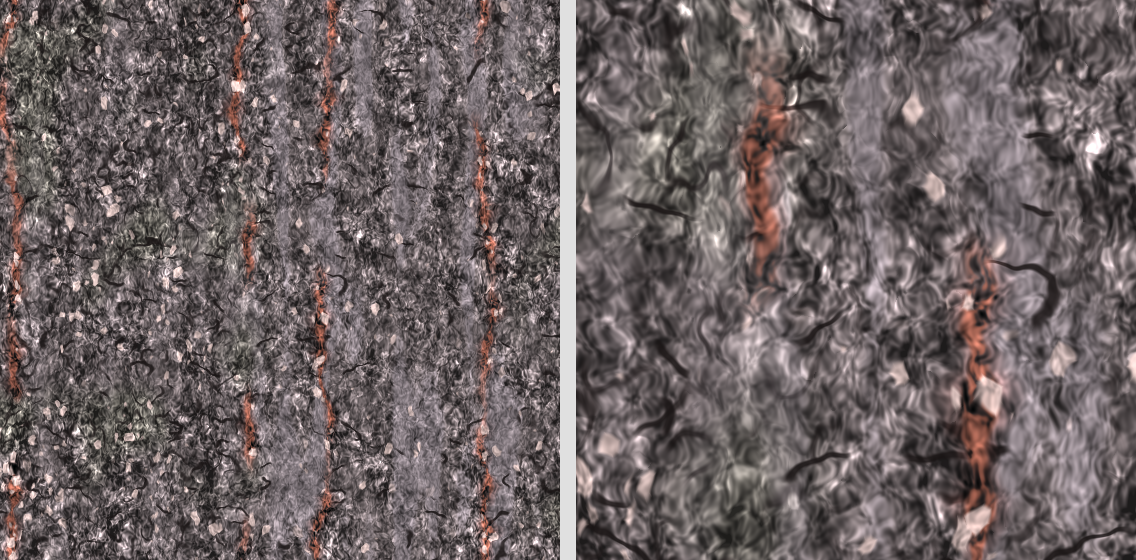
Left: the whole. Right: its middle third, enlarged.
Write a Shadertoy shader that draws this texture.

```glsl
// Weathered tree bark: layered grit, angular chips and crevices over upright
// ridges, smooth lilac streaks on one side, rusty fissures and pale flakes.
// All layers come from gradient noise, plus a jittered grid for the chips.

const vec3 BARK_TINT   = vec3(1.05, 0.96, 0.975);
const vec3 MOSS_TINT   = vec3(1.00, 1.00, 0.89);
const vec3 LILAC       = vec3(0.50, 0.465, 0.49);
const vec3 RUST        = vec3(0.56, 0.33, 0.27);
const vec3 RUST_SHADOW = vec3(0.34, 0.23, 0.22);
const vec3 FLAKE_PINK  = vec3(0.94, 0.83, 0.81);
const vec3 CRACK_COLOR = vec3(0.10, 0.08, 0.08);
const vec4 FISSURE_X   = vec4(0.025, 0.445, 0.58, 0.865);
const vec2 FLAKE_GRID  = vec2(80.0, 58.0);
const vec2 CHIP_GRID   = vec2(120.0, 95.0);
const vec2 GRAIN_SCALE = vec2(31.0, 21.0);
const float GRAIN_CONTRAST = 0.31;
const float FISSURE_WIDTH  = 0.010;

vec2 hash2(vec2 p) {
    vec3 q = fract(p.xyx * vec3(0.1031, 0.1030, 0.0973));
    q += dot(q, q.yzx + 33.33);
    return fract((q.xx + q.yz) * q.zy);
}

vec2 gradient(vec2 cell) {
    float angle = 6.2832 * hash2(cell).x;
    return vec2(cos(angle), sin(angle));
}

// Gradient noise, roughly -0.7 to 0.7
float noise(vec2 p) {
    vec2 i = floor(p), f = fract(p);
    vec2 u = f * f * f * (f * (f * 6.0 - 15.0) + 10.0);
    float a = dot(gradient(i), f);
    float b = dot(gradient(i + vec2(1, 0)), f - vec2(1, 0));
    float c = dot(gradient(i + vec2(0, 1)), f - vec2(0, 1));
    float d = dot(gradient(i + vec2(1, 1)), f - vec2(1, 1));
    return mix(mix(a, b, u.x), mix(c, d, u.x), u.y);
}

// Nearly equal octaves mix coarse clumps with fine grit
float grit(vec2 p) {
    float sum = 0.0, weight = 0.75;
    for (int i = 0; i < 5; i++) {
        sum += weight * noise(p);
        p = mat2(0.96, 0.28, -0.28, 0.96) * p * 1.75 + 17.3;
        weight *= 1.05;
    }
    return sum;
}

// Scattered angular chips: x is coverage, y is a random shade
vec2 chips(vec2 g, float density) {
    vec2 cell = floor(g), result = vec2(0.0);
    for (int y = -1; y <= 1; y++)
    for (int x = -1; x <= 1; x++) {
        vec2 id = cell + vec2(x, y);
        vec2 rnd = hash2(id + 71.0);
        float radius = mix(0.25, 0.75, rnd.y * rnd.y), turn = 40.0 * rnd.y;
        vec2 d = abs(mat2(cos(turn), sin(turn), -sin(turn), cos(turn)) * (g - id - hash2(id)));
        float dist = max(1.25 * d.x, 0.85 * d.y + 0.4 * d.x);
        float cover = smoothstep(radius, radius - 0.22, dist)
                    * smoothstep(rnd.x - 0.02, rnd.x + 0.02, density);
        if (cover > result.x) result = vec2(cover, rnd.y);
    }
    return result;
}

// Broken rusty lines: x is the rust, y the shadow around it
vec2 fissures(vec2 uv) {
    vec2 result = vec2(0.0);
    for (int i = 0; i < 4; i++) {
        float seed = float(i) * 13.7;
        float center = FISSURE_X[i] + 0.045 * noise(vec2(seed, uv.y * 3.0))
                     + 0.018 * noise(vec2(seed + 5.0, uv.y * 17.0));
        float width = FISSURE_WIDTH * (1.0 + 1.3 * noise(vec2(seed, uv.y * 28.0)));
        float breaks = smoothstep(-0.25, 0.1, noise(vec2(seed + 9.0, uv.y * 6.5)));
        float dist = abs(uv.x - center);
        result = max(result, breaks * vec2(smoothstep(width, width * 0.4, dist),
                                           smoothstep(width * 2.2, width * 0.8, dist)));
    }
    return result;
}

void mainImage(out vec4 fragColor, in vec2 fragCoord) {
    vec2 uv = fragCoord / iResolution.y;
    vec2 warp = vec2(noise(uv * vec2(14.0, 9.0)), noise(uv * vec2(11.0, 15.0) + 40.0));
    vec2 p = uv + 0.010 * warp;
    vec2 jagged = p + 0.005 * vec2(noise(p * 65.0 + 5.0), noise(p * 80.0));
    float patchy = noise(p * vec2(16.0, 11.0) + 77.0);
    float grain = grit(jagged * GRAIN_SCALE) * (1.0 + 0.8 * patchy);

    // Smooth side against rough side
    float edge = uv.x + 0.06 * noise(uv * vec2(4.0, 5.0));
    float smoothSide = smoothstep(0.43, 0.52, edge) * smoothstep(1.0, 0.88, edge);
    float rough = 1.0 - smoothSide;

    // Gritty ridges, tinted by moss
    float ridge = noise(p * vec2(23.0, 2.8) + 3.0);
    float tone = mix(0.355, 0.385, smoothSide) + 0.16 * ridge
               + GRAIN_CONTRAST * grain + 0.07 * grain * grain;
    float moss = rough * smoothstep(0.0, 0.4, noise(uv * vec2(8.0, 6.0) + 60.0));
    vec3 color = max(tone, 0.11) * mix(BARK_TINT, MOSS_TINT, 0.6 * moss);

    // Crisp chips, and dark crevices between the plates
    vec2 chip = chips(jagged * CHIP_GRID + 300.0, 0.42);
    color *= mix(1.0, 0.6 + 0.95 * chip.y, 0.9 * chip.x);
    float crevice = smoothstep(0.11, 0.02, abs(noise(jagged * vec2(38.0, 27.0) + 8.0)))
                  * smoothstep(-0.05, 0.25, noise(p * vec2(29.0, 20.0) + 50.0));
    color = mix(color, CRACK_COLOR, 0.75 * crevice * mix(0.6, 1.0, rough));

    // Smooth lilac streaks
    float streak = smoothstep(0.05, 0.24, ridge + 0.08 * grain) * mix(0.2, 0.75, smoothSide);
    color = mix(color, LILAC * (1.0 + 0.4 * grain), streak);

    // Short thin cracks
    float line = abs(noise(jagged * vec2(13.0, 24.0) + 22.0));
    float gate = smoothstep(0.12, 0.3, noise(uv * vec2(24.0, 19.0) + 90.0));
    color = mix(color, CRACK_COLOR, 0.85 * gate * smoothstep(0.07, 0.02, line));

    // Rusty fissures, worn through by the grain
    vec2 fissure = fissures(jagged);
    float worn = smoothstep(-0.75, -0.1, grain + noise(p * vec2(60.0, 25.0)));
    color = mix(color, RUST_SHADOW * (1.0 + 1.1 * grain), 0.5 * fissure.y);
    color = mix(color, RUST * (1.0 + 0.75 * grain), 0.9 * fissure.x * worn);

    // Pale flakes gather in columns and along the fissures
    float column = smoothstep(0.05, 0.35, noise(uv * vec2(13.0, 3.0) + 31.0));
    vec2 flake = chips(jagged * FLAKE_GRID, 0.04 + 0.2 * column * rough + 0.26 * fissure.y);
    vec3 flakeColor = FLAKE_PINK * (0.68 + 0.3 * flake.y + 0.32 * grain);
    color = mix(color, flakeColor, 0.9 * flake.x);

    fragColor = vec4(clamp(color, 0.0, 1.0), 1.0);
}
```
